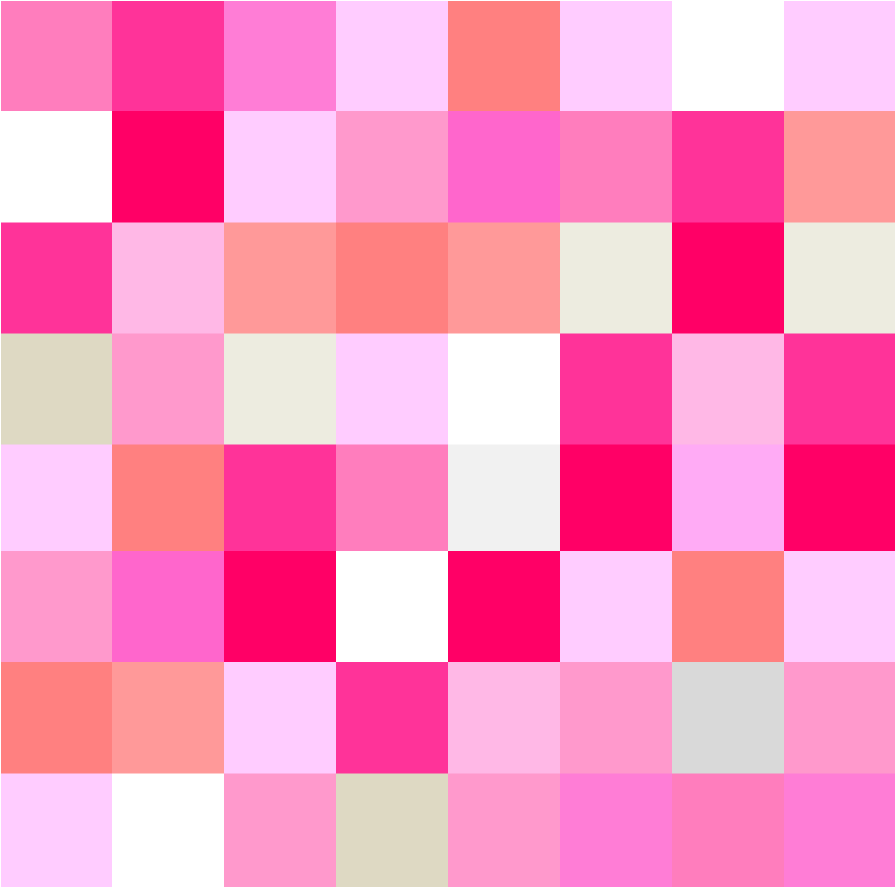
This pattern is drawn by a WebGL 1 fragment shader. Its source:

```glsl
precision highp float;

uniform vec2 u_resolution;

const float GRID_COUNT = 8.0;
const float ROW_PITCH = 0.1252;
const float SHORT_ROW_END = 0.6205;
const float SHORT_ROW_LOSS = 0.0055;
const float HAIRLINE = 0.001;

float hash(float n) {
  float p = fract(n * 0.1031);
  p *= p + 33.33;
  p *= p + p;
  return fract(p);
}

float randomStep(float n) {
  return floor(hash(n) * GRID_COUNT);
}

// Column and row counted from the top left; one row is slightly shorter
vec2 cellAt(vec2 uv) {
  float down = 1.0 - uv.y;
  down += SHORT_ROW_LOSS * step(SHORT_ROW_END, down);
  vec2 cell = floor(vec2(uv.x * GRID_COUNT, down / ROW_PITCH));
  return clamp(cell, 0.0, GRID_COUNT - 1.0);
}

// Shuffle that gives every cell its own rank from 0 to 63.
// Neighbours land in distant groups of eight, so their colours differ.
float shuffledRank(vec2 cell) {
  float group = mod(3.0 * cell.y + randomStep(cell.x + 3.0), GRID_COUNT);
  float member = mod(5.0 * cell.x + randomStep(group + 20.0), GRID_COUNT);
  return group * GRID_COUNT + member;
}

vec3 startingAt(float first, float rank, vec3 before, vec3 color) {
  return mix(before, color, step(first - 0.5, rank));
}

// Each colour covers a run of ranks as long as its share of the cells
vec3 swatch(float rank) {
  vec3 c = vec3(1.0, 0.72, 0.90);                         // blush
  c = startingAt(3.0, rank, c, vec3(1.0, 0.80, 1.0));     // lilac
  c = startingAt(13.0, rank, c, vec3(1.0, 0.40, 0.80));   // orchid
  c = startingAt(15.0, rank, c, vec3(0.85));              // grey
  c = startingAt(16.0, rank, c, vec3(1.0, 0.20, 0.60));   // magenta
  c = startingAt(23.0, rank, c, vec3(0.945));             // pale grey
  c = startingAt(24.0, rank, c, vec3(1.0, 0.60, 0.80));   // pink
  c = startingAt(31.0, rank, c, vec3(1.0, 0.67, 0.96));   // mauve
  c = startingAt(32.0, rank, c, vec3(1.0, 0.49, 0.74));   // rose
  c = startingAt(36.0, rank, c, vec3(1.0, 0.60, 0.60));   // salmon
  c = startingAt(40.0, rank, c, vec3(1.0, 0.0, 0.40));    // crimson
  c = startingAt(46.0, rank, c, vec3(0.87, 0.85, 0.765)); // sand
  c = startingAt(48.0, rank, c, vec3(1.0, 0.50, 0.50));   // coral
  c = startingAt(53.0, rank, c, vec3(1.0, 0.49, 0.84));   // bright orchid
  c = startingAt(56.0, rank, c, vec3(1.0));               // white
  c = startingAt(61.0, rank, c, vec3(0.93, 0.925, 0.88)); // ivory
  return c;
}

// Squares inside a white hairline border
vec3 mosaic(vec2 uv) {
  vec2 edge = min(uv, 1.0 - uv);
  float inside = step(HAIRLINE, min(edge.x, edge.y));
  return mix(vec3(1.0), swatch(shuffledRank(cellAt(uv))), inside);
}

void main() {
  // Average four samples per pixel to smooth the cell edges
  vec3 color = vec3(0.0);
  for (int j = 0; j < 2; j++) {
    for (int i = 0; i < 2; i++) {
      vec2 offset = vec2(float(i), float(j)) * 0.5 - 0.25;
      color += mosaic((gl_FragCoord.xy + offset) / u_resolution);
    }
  }
  gl_FragColor = vec4(color * 0.25, 1.0);
}
```
